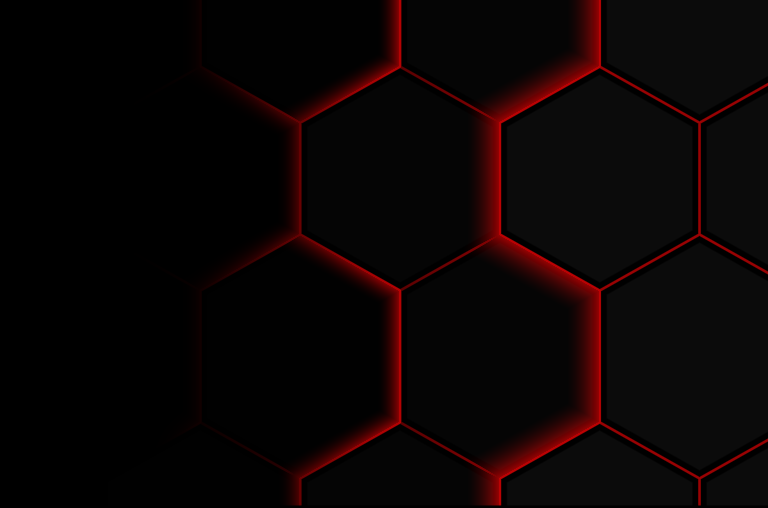
Reproduce this background procedurally as a Shadertoy shader.

```glsl
// Dark hexagonal panels stacked in levels that rise from left to right.
// Each pixel finds its cell, then visits its six edges: every edge carries a
// thin red line, and an edge facing a higher panel also glows into the cell.

// Layout, in units of the canvas height
const float COLUMN = 0.393;          // distance between cells in one row
const float FIRST_CENTRE = 0.198;    // centre of the first cell of even rows
const float ZIGZAG = 0.0552;         // half height of the zigzag between rows
const float ROW_BOUNDS[5] = float[5](1.16, 0.8136, 0.4832, 0.1134, -0.24);
const float SLOPE = 4.0 * ZIGZAG / COLUMN;

// Light
const vec3 RED = vec3(1.0, 0.012, 0.018);
const float LINE_WIDTH = 0.0021;
const float STEP_LINE = 0.73;        // line brightness between two levels
const float FLAT_LINE = 0.60;        // line brightness within one level
const float GLOW_STRENGTH = 0.60;
const float GLOW_NARROW = 0.048;
const float GLOW_WIDE = 0.078;

// Panels
const float PANEL_INSET = 0.014;
const vec4 PANEL_GREY = vec4(0.0, 0.005, 0.020, 0.043);  // one per level
const float BOTTOM_RIM = 0.005;

float rowOffset(float row) {
    return FIRST_CENTRE + 0.5 * COLUMN * mod(row, 2.0);
}

// Column index of the nearest cell in a row
float columnAt(float row, float x) {
    return floor((x - rowOffset(row)) / COLUMN + 0.5);
}

// Height of the panel whose centre lies at x
float panelLevel(float row, float x) {
    float column = columnAt(row, x);
    bool sunken = row == 1.0 && column < 0.5;
    return sunken ? 0.0 : clamp(column + mod(row, 2.0), 0.0, 3.0);
}

// Row index, counted from the top
float rowAt(vec2 p) {
    float row = 0.0;
    for (int k = 1; k < 4; k++) {
        float below = float(k);
        float centre = rowOffset(below) + COLUMN * columnAt(below, p.x);
        float bound = ROW_BOUNDS[k] + ZIGZAG - SLOPE * abs(p.x - centre);
        row += step(p.y, bound);
    }
    return row;
}

// Distance to a cell edge: side is -1 left or 1 right,
// turn is -1 upper, 0 upright or 1 lower
float edgeDistance(vec2 p, float centre, int row, float side, int turn) {
    float across = side * (p.x - centre);
    if (turn == 0) return 0.5 * COLUMN - across;
    float gap = turn < 0 ? ROW_BOUNDS[row] - p.y : p.y - ROW_BOUNDS[row + 1];
    return (gap + ZIGZAG - SLOPE * across) / sqrt(1.0 + SLOPE * SLOPE);
}

void mainImage(out vec4 fragColor, in vec2 fragCoord) {
    vec2 p = fragCoord / iResolution.y;
    float pixel = 1.0 / iResolution.y;

    // Cell under this pixel
    float row = rowAt(p);
    float centre = rowOffset(row) + COLUMN * columnAt(row, p.x);
    float level = panelLevel(row, centre);

    // Light dies away towards the left
    float stepFade = smoothstep(0.29, 0.85, p.x);
    float flatFade = smoothstep(0.23, 1.22, p.x);
    float glowWidth = mix(GLOW_NARROW, GLOW_WIDE, step(1.5, level));

    // Lines and glows of the six edges
    float nearest = 1.0;
    float line = 0.0;
    float glow = 0.0;
    for (int i = 0; i < 6; i++) {
        float side = i < 3 ? -1.0 : 1.0;
        int turn = i % 3 - 1;
        float reach = turn == 0 ? COLUMN : 0.5 * COLUMN;
        float rise = panelLevel(row + float(turn), centre + side * reach) - level;
        float d = edgeDistance(p, centre, int(row), side, turn);
        float light = rise == 0.0 ? FLAT_LINE * flatFade : STEP_LINE * stepFade;
        float core = 1.0 - smoothstep(LINE_WIDTH - 0.5 * pixel, LINE_WIDTH + pixel, d);
        line = max(line, light * core);
        if (rise > 0.0) {
            float falloff = clamp(1.0 - d / glowWidth, 0.0, 1.0);
            glow = max(glow, GLOW_STRENGTH * stepFade * falloff * falloff);
        }
        nearest = min(nearest, d);
    }

    // Grey panel inside a dark rim, lit by the red edges
    float panel = smoothstep(PANEL_INSET - pixel, PANEL_INSET + pixel, nearest);
    vec3 colour = vec3(PANEL_GREY[int(level)] * panel);
    colour = max(colour, RED * max(line, glow));
    colour *= smoothstep(BOTTOM_RIM - pixel, BOTTOM_RIM + pixel, p.y);
    fragColor = vec4(colour, 1.0);
}
```
